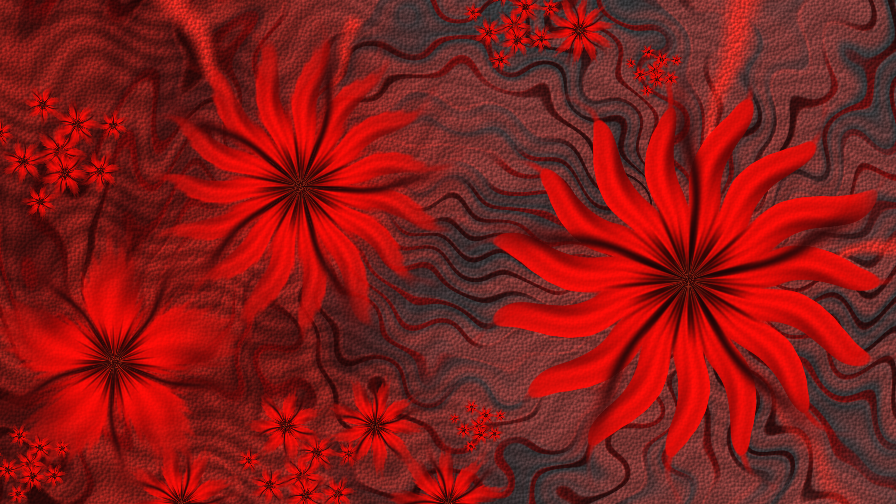
This background is drawn by a WebGL 1 fragment shader. Its source:

```glsl
precision highp float;
// Glowing red fractal flowers on embossed stone crossed by wavy radiating veins.
uniform vec2 u_resolution;

vec2 hash2(vec2 p) {
  p = vec2(dot(p, vec2(127.1, 311.7)), dot(p, vec2(269.5, 183.3)));
  return fract(sin(p) * 43758.5);
}

// Cellular noise: distance to the nearest scattered point.
float cells(vec2 p) {
  vec2 id = floor(p), f = fract(p);
  float nearest = 2.0;
  for (int j = -1; j <= 1; j++)
    for (int i = -1; i <= 1; i++) {
      vec2 g = vec2(float(i), float(j));
      nearest = min(nearest, length(g + hash2(id + g) - f));
    }
  return nearest;
}

float angleOf(vec2 q) { return atan(q.y, q.x); }

// Tapered soft stroke, widest at its start.
float streak(vec2 p, vec2 from, vec2 to, float width) {
  vec2 d = to - from, q = p - from;
  float t = clamp(dot(q, d) / dot(d, d), 0.0, 1.0);
  float side = length(q - d * t + 0.006 * sin(t * 12.0));
  return 1.0 - smoothstep(0.0, width * (1.1 - t), side);
}

// Wavy petals with five dark seams; returns colour and coverage.
vec4 flower(vec2 q, float radius, float seamAngle, float petals, float wave, float softness) {
  float r = length(q) / radius;
  if (r > 1.35) return vec4(0.0);
  float a = angleOf(q) - seamAngle;
  float phase = petals * a + wave * sin(r * 7.5 + 0.5);
  float petal = -cos(phase);
  float fray = softness * (0.4 * sin(45.0 * a + 9.0 * r) + 0.3 * sin(70.0 * a - 14.0 * r));
  float reach = r * (1.0 + 0.06 * sin(2.0 * a + 1.0) + 0.04 * sin(7.0 * a));
  float body = petal + fray + 1.15 - 2.15 * pow(clamp((reach - 0.3) / 0.7, 0.0, 1.0), 1.6);
  float cover = smoothstep(-softness, softness, body) * (1.0 - smoothstep(0.95, 1.25, r));
  cover *= 1.0 - softness * smoothstep(0.3, 1.0, r);

  // Petals darken on one flank and toward the tips, more so on the upper side.
  float shade = smoothstep(-0.5, 0.9, sin(phase + 0.6)) * smoothstep(0.3, 0.75, r);
  shade *= 0.75 + 0.25 * q.y / (length(q) + 0.001);
  vec3 col = mix(vec3(0.99, 0.05, 0.03), vec3(0.46, 0.02, 0.02), shade);
  col = mix(col, vec3(0.68, 0.09, 0.07), softness * smoothstep(0.5, 1.0, r));
  col *= 0.94 + 0.06 * sin(phase * 3.0 + r * 8.0);

  // Dark spiked throat with fine rays.
  float spikes = r + 0.07 * petal + 0.06 * sin(25.0 * a) + 0.04 * sin(55.0 * a);
  float throat = 1.0 - smoothstep(0.06, 0.36, spikes);
  col = mix(col, vec3(0.12, 0.02, 0.02), throat * 0.9);
  col += vec3(0.35, 0.14, 0.07) * (1.0 - smoothstep(0.0, 0.16, r)) * pow(0.5 + 0.5 * sin(40.0 * a), 2.0);

  float seam = pow(0.5 + 0.5 * cos(5.0 * a + 0.4 * sin(5.0 * r)), 40.0);
  seam *= 0.85 * (1.0 - smoothstep(0.6, 1.25, r));
  col = mix(col, vec3(0.09, 0.02, 0.025), seam);
  return vec4(col, max(cover, seam));
}

void paint(inout vec3 col, vec4 layer) { col = mix(col, layer.rgb, layer.a); }

// Spiral spray of small blossoms shrinking outward.
void cluster(inout vec3 col, vec2 q, float spread) {
  if (length(q) > spread * 1.6) return;
  for (int i = 0; i < 9; i++) {
    float k = float(i);
    vec2 at = spread * sqrt(k / 8.0) * vec2(cos(k * 2.4 + 2.5), sin(k * 2.4 + 2.5));
    paint(col, flower(q - at, spread * (0.42 - 0.025 * k), k - 1.57, 7.0, 0.3, 0.5));
  }
}

void main() {
  vec2 p = gl_FragCoord.xy / u_resolution.y;
  vec2 east = p - vec2(1.366, 0.444), north = p - vec2(0.597, 0.63), west = p - vec2(0.227, 0.282);
  float grain = cells(p * 150.0) - cells(p * 150.0 + vec2(0.4, -0.4));

  // Veins run like field lines between the three main flowers.
  vec2 bend = 0.010 * vec2(sin(p.y * 42.0 + 3.0 * sin(p.x * 9.0)), sin(p.x * 38.0 + 2.0 * sin(p.y * 11.0)));
  vec2 w = p + bend;
  float band = 15.0 * angleOf(east + bend) - 10.0 * angleOf(north + bend) + 5.0 * angleOf(west + bend);
  band += 0.8 * sin(length(east) * 42.0) + 0.5 * sin(length(north) * 50.0);
  float field = 3.0 * band;

  // Stone ground: grey on the right, red on the left and near flowers.
  float redness = 1.0 - smoothstep(0.35, 1.05, p.x + 0.25 * (p.y - 0.4) + 0.1 * sin(p.y * 9.0 + p.x * 4.0));
  redness = max(redness, 0.8 * exp(-12.0 * dot(north, north)));
  redness = max(redness, 0.45 * exp(-9.0 * dot(east, east)));
  vec3 rock = mix(vec3(0.47, 0.22, 0.21), vec3(0.49, 0.11, 0.09), redness);
  vec3 hollow = mix(vec3(0.19, 0.21, 0.22), vec3(0.28, 0.06, 0.055), redness);
  float patches = sin(w.x * 8.0 + 2.0 * sin(w.y * 6.0)) + sin(w.y * 13.0 - w.x * 5.0);
  float open = smoothstep(0.28, 0.5, length(east)) - 0.6;
  float depth = 0.38 * patches + 0.45 * sin(band + 2.0) + 0.45 * sin(field + 1.5) + 0.4 * open;
  vec3 col = mix(rock, hollow, smoothstep(-0.5, 0.9, depth));
  float ripples = sin(p.y * 125.0 + 3.0 * sin(p.x * 26.0) + 4.0 * sin(p.x * 11.0 + p.y * 17.0));
  col *= 1.0 + (0.06 + 0.12 * redness) * ripples;

  // Thin dark veins with a reddish lit edge.
  float vein = smoothstep(0.6, 0.88, cos(field)) * smoothstep(-1.2, 0.2, patches + 0.5 * sin(band));
  vec3 veinColor = mix(vec3(0.42, 0.03, 0.03), vec3(0.13, 0.02, 0.02), 0.5 + 0.5 * sin(w.x * 17.0 + w.y * 9.0));
  col = mix(col, veinColor, vein * 0.85);
  col += vec3(0.10, 0.015, 0.01) * smoothstep(0.8, 1.0, cos(field + 0.9));

  // Bright streaks between the flowers and the borders.
  float glow = streak(p, vec2(0.33, 1.04), vec2(0.48, 0.76), 0.05);
  glow = max(glow, streak(p, vec2(1.49, 1.04), vec2(1.385, 0.66), 0.055));
  glow = max(glow, streak(p, vec2(1.80, 0.52), vec2(1.57, 0.48), 0.03));
  glow = max(glow, streak(p, vec2(0.70, 0.95), vec2(0.635, 0.74), 0.025));
  glow = max(glow, 0.5 * streak(p, vec2(1.68, 0.0), vec2(1.50, 0.26), 0.035));
  col = mix(col, vec3(0.90, 0.17, 0.13), glow * 0.85);
  // Red haze around the softer flowers.
  col = mix(col, vec3(0.66, 0.08, 0.06), 0.6 * exp(-24.0 * dot(north, north)) + 0.5 * exp(-34.0 * dot(west, west)));
  col *= 1.0 + 0.42 * grain;

  // Main flowers, then blossoms and sprays.
  paint(col, flower(west, 0.235, -1.571, 5.0, 0.25, 0.45));
  paint(col, flower(north, 0.28, 0.0, 15.0, 1.0, 0.3));
  paint(col, flower(east, 0.375, 1.54, 15.0, 1.2, 0.06));
  cluster(col, p - vec2(0.12, 0.70), 0.125);
  cluster(col, p - vec2(1.02, 0.95), 0.085);
  cluster(col, p - vec2(0.60, 0.055), 0.11);
  cluster(col, p - vec2(0.06, 0.08), 0.075);
  cluster(col, p - vec2(0.95, 0.155), 0.05);
  cluster(col, p - vec2(1.30, 0.86), 0.05);
  paint(col, flower(p - vec2(0.745, 0.155), 0.09, 0.3, 9.0, 0.3, 0.4));
  paint(col, flower(p - vec2(0.567, 0.155), 0.07, 0.9, 7.0, 0.3, 0.4));
  paint(col, flower(p - vec2(0.89, 0.0), 0.11, 0.6, 9.0, 0.3, 0.4));
  paint(col, flower(p - vec2(0.36, 0.0), 0.11, 0.1, 9.0, 0.3, 0.4));
  paint(col, flower(p - vec2(1.15, 0.94), 0.065, 0.5, 10.0, 0.3, 0.4));
  gl_FragColor = vec4(col * (1.0 + 0.08 * grain), 1.0);
}
```
